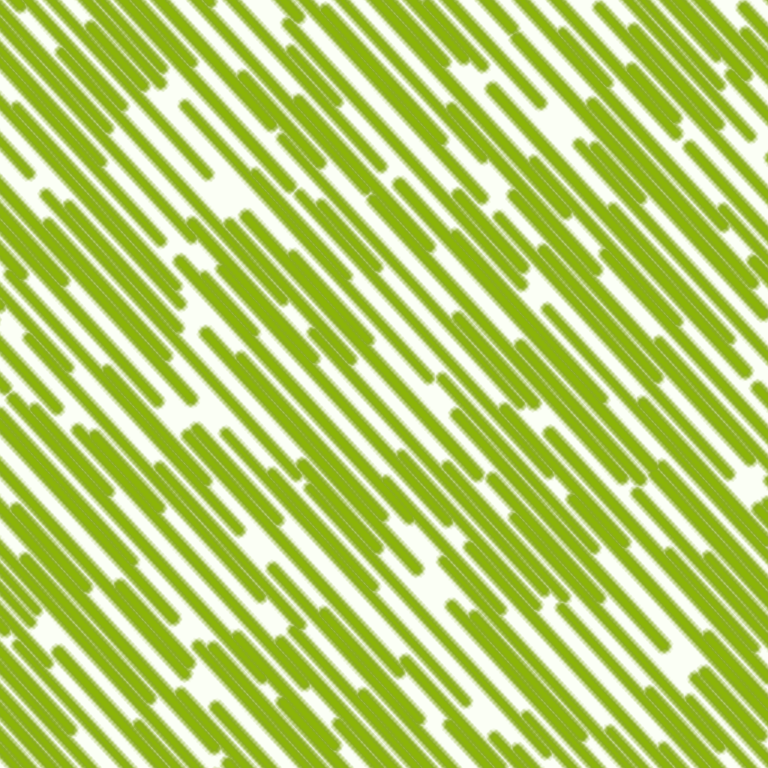
Reproduce this pattern procedurally as a Shadertoy shader.

```glsl
// Dense diagonal strokes with round caps, green on white.
// Each slanted row holds long main dashes and shorter side dashes that
// thicken them; hashes vary the offset, width, length and gaps.

#define ROW_PITCH 0.0350
#define STROKE_RADIUS 0.0081
#define SIDE_OFFSET 0.0125
#define MAIN_PERIOD 0.50
#define SIDE_PERIOD 0.42
#define JITTER 0.0045
#define EDGE_SOFTNESS 0.0046
#define RIPPLE_SIZE 0.0009
#define RIPPLE_COUNT 128.0
#define SLOPE_ANGLE 0.841

const vec3 PAPER = vec3(0.985, 1.0, 0.96);
const vec3 CORE_GREEN = vec3(0.55, 0.71, 0.03);
const vec3 RIM_GREEN = vec3(0.54, 0.67, 0.13);

float hash(vec2 p) {
    return fract(sin(dot(p, vec2(127.1, 311.7))) * 43758.5453);
}

// Distance to a capsule lying along x
float capsule(vec2 p, float halfLength, float radius) {
    return length(vec2(max(abs(p.x) - halfLength, 0.0), p.y)) - radius;
}

// Nearest dash of one row; layer 0 is the main line, layer 1 the side line
float dashRow(vec2 p, float row, float layer) {
    float period = mix(MAIN_PERIOD, SIDE_PERIOD, layer);
    float shift = hash(vec2(row, 7.0 + layer)) * period;
    float cell = floor((p.x + shift) / period);
    float nearest = 1.0;
    for (int i = -1; i <= 1; i++) {
        float dashId = cell + float(i);
        vec2 seed = vec2(dashId + 37.0 * layer, row);
        float center = (dashId + 0.5) * period - shift;
        float offset = (row + 0.5) * ROW_PITCH + layer * SIDE_OFFSET
                     + (hash(seed + 11.3) - 0.5) * JITTER;
        float size = hash(seed + 23.9);
        float share = mix(0.395 + 0.10 * size, 0.09 + 0.32 * size, layer);
        float radius = STROKE_RADIUS * (0.9 + 0.25 * hash(seed + 41.7));
        nearest = min(nearest, capsule(p - vec2(center, offset), share * period, radius));
    }
    return nearest;
}

// Distance to the closest stroke of all nearby rows
float strokes(vec2 p) {
    float row = floor(p.y / ROW_PITCH);
    float nearest = 1.0;
    for (int i = -1; i <= 1; i++) {
        float id = row + float(i);
        nearest = min(nearest, min(dashRow(p, id, 0.0), dashRow(p, id, 1.0)));
    }
    return nearest;
}

void mainImage(out vec4 fragColor, in vec2 fragCoord) {
    vec2 uv = fragCoord / iResolution.y;

    // Turn the canvas so that x runs down the strokes
    float c = cos(SLOPE_ANGLE), s = sin(SLOPE_ANGLE);
    vec2 p = vec2(c * uv.x - s * uv.y, s * uv.x + c * uv.y);

    // Fine ripple roughens the stroke edges
    vec2 wave = sin(6.2832 * RIPPLE_COUNT * uv);
    float dist = strokes(p) + RIPPLE_SIZE * wave.x * wave.y;

    // Slightly duller rim around a saturated core, with soft edges
    float soft = max(EDGE_SOFTNESS, 0.75 / iResolution.y);
    vec3 green = mix(CORE_GREEN, RIM_GREEN, smoothstep(-0.0075, -0.0035, dist));
    float ink = 1.0 - smoothstep(-soft, soft, dist);
    fragColor = vec4(mix(PAPER, green, ink), 1.0);
}
```
